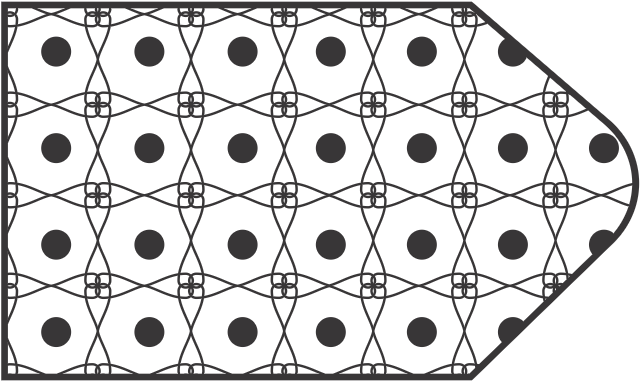
Reproduce this pattern procedurally as a WebGL 2 fragment shader.

```glsl
#version 300 es
precision highp float;
// A pointed panel with a heavy outline, filled with a lattice of wavy strands.
// Strands touch midway between nodes and curl into four small loops at each node;
// a solid dot sits in every cell. All parts are distance functions.

#define SIZE vec2(768.0, 459.0)  // design units, fitted to the canvas
#define PITCH 109.0              // node spacing
#define SWELL 14.5               // strand height beside a node
#define LOOP_AT 6.2              // loop centre offset from the node
#define LOOP_R 8.3               // loop radius
#define LINE 1.45                // half width of strands
#define BORDER 4.0               // half width of the outline
#define DOT_R 18.0               // dot radius
#define TIP_R 106.0              // rounding of the pointed end

uniform vec2 u_resolution;
out vec4 outColor;

const vec3 PAPER = vec3(1.0);
const vec3 INK = vec3(0.22, 0.21, 0.215);

float ink(float d, float px) {
    return clamp(0.5 - d / px, 0.0, 1.0);
}

// Signed distance to the line through a along dir; negative on its inner side.
float edgeDist(vec2 p, vec2 a, vec2 dir) {
    dir = normalize(dir);
    return dot(p - a, vec2(dir.y, -dir.x));
}

// Flat-sided panel whose right end is a rounded point.
float panelDist(vec2 p) {
    float upper = edgeDist(p, vec2(565.0, 6.0), vec2(1.0, 0.86));
    float lower = edgeDist(p, vec2(565.0, 453.0), vec2(-1.0, 0.97));
    vec2 corner = vec2(upper, lower) + TIP_R;
    float tip = min(max(corner.x, corner.y), 0.0)
              + length(max(corner, 0.0)) - TIP_R;
    float sides = max(5.0 - p.x, max(6.0 - p.y, p.y - 453.0));
    return max(tip, sides);
}

// Height of a strand at distance a from its node.
float strandHeight(float a) {
    float t = clamp((0.5 * PITCH - a) / (0.5 * PITCH - LOOP_AT), 0.0, 1.0);
    return SWELL * pow(sin(1.5708 * t), 1.35);
}

float strandDist(float along, float across) {
    if (along < LOOP_AT) return 1e3;
    float slope = strandHeight(along + 0.5) - strandHeight(along - 0.5);
    return abs(across - strandHeight(along)) / sqrt(1.0 + slope * slope);
}

float loopDist(vec2 q, vec2 side) {
    return abs(length(q - LOOP_AT * side) - LOOP_R);
}

// Strands and loops, with q folded into one quadrant about a node.
float latticeDist(vec2 q) {
    float d = min(strandDist(q.x, q.y), strandDist(q.y, q.x));
    // The outer quarter of each loop is left open for the strands.
    if (min(q.x, q.y) < LOOP_AT) d = min(d, loopDist(q, vec2(1.0)));
    d = min(d, loopDist(q, vec2(-1.0, 1.0)));
    d = min(d, loopDist(q, vec2(1.0, -1.0)));
    return min(d, loopDist(q, vec2(-1.0)));
}

// Dots drift slightly from the lattice: spacing tightens right and below.
float dotDist(vec2 p) {
    bool right = p.x > 344.0;
    vec2 start = vec2(right ? 397.0 : 67.0, p.y > 346.0 ? 399.0 : 62.0);
    vec2 pitch = vec2(right ? 109.4 : 112.0, 116.0);
    vec2 o = p - start;
    return length(o - pitch * round(o / pitch)) - DOT_R;
}

void main() {
    // Design space with y running down, centred on the canvas.
    vec2 ratio = SIZE / u_resolution;
    float px = max(ratio.x, ratio.y);
    vec2 p = (gl_FragCoord.xy - 0.5 * u_resolution) * px;
    p = vec2(p.x, -p.y) + 0.5 * SIZE;

    // Lattice columns are a little wider on the left.
    vec2 cell;
    cell.x = p.x < 394.5 ? (p.x - 5.0) / 112.0 : (p.x - 448.0) / 109.5;
    cell.y = (p.y - 17.0) / 108.8;
    vec2 q = abs(fract(cell + 0.5) - 0.5) * PITCH;

    // Fill clipped by the panel, then the outline.
    float panel = panelDist(p);
    float fill = max(ink(latticeDist(q) - LINE, px), ink(dotDist(p), px));
    float cover = max(fill * ink(panel, px), ink(abs(panel) - BORDER, px));
    outColor = vec4(mix(PAPER, INK, cover), 1.0);
}
```
